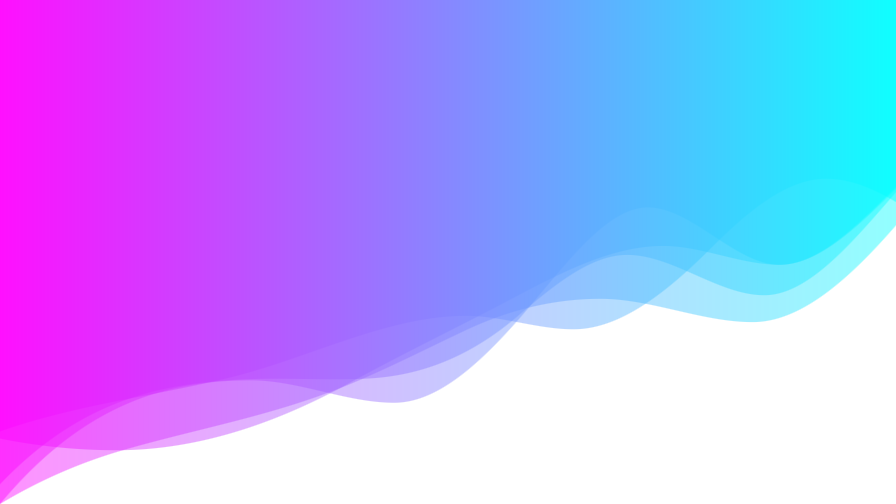
Give the GLSL for this background, as a Shadertoy shader.

```glsl
// Translucent waves hanging from the top over white, tinted magenta to cyan.
// Each wave is a smooth curve of cubic segments; five equal veils overlap,
// so the colour deepens wherever more of them cover the canvas.

const vec3 WHITE = vec3(1.0);
const vec3 MAGENTA = vec3(1.0, 0.0, 1.0);
const vec3 CYAN = vec3(0.0, 1.0, 1.0);
const vec2 CANVAS = vec2(100.0, 56.25);
const float VEIL_OPACITY = 0.43;
const int KNOTS = 7;

// Cubic Hermite segment; a knot holds position, height and slope.
float segmentHeight(float x, vec3 a, vec3 b) {
    float span = b.x - a.x;
    float t = clamp((x - a.x) / span, 0.0, 1.0);
    float s = 1.0 - t;
    float ease = t * t * (3.0 - 2.0 * t);
    return mix(a.y, b.y, ease) + span * t * s * (a.z * s - b.z * t);
}

// Height of the wave through its knots, ordered from left to right.
float waveHeight(float x, vec3 knots[KNOTS]) {
    float height = knots[0].y;
    for (int i = 0; i < KNOTS - 1; i++) {
        if (x >= knots[i].x) height = segmentHeight(x, knots[i], knots[i + 1]);
    }
    return height;
}

// Lays one veil over the colour everywhere above its wave.
vec3 addVeil(vec3 color, vec3 tint, vec2 p, vec3 knots[KNOTS]) {
    float d = p.y - waveHeight(p.x, knots);
    float cover = clamp(0.5 + d / max(fwidth(d), 1e-4), 0.0, 1.0);
    return mix(color, tint, VEIL_OPACITY * cover);
}

void mainImage(out vec4 fragColor, in vec2 fragCoord) {
    vec2 uv = fragCoord / iResolution.xy;
    vec2 p = uv * CANVAS;
    vec3 tint = mix(MAGENTA, CYAN, uv.x);
    vec3 color = WHITE;

    // Long rising veil along the lower rim
    color = addVeil(color, tint, p, vec3[KNOTS](
        vec3(0.0, 0.0, 0.6), vec3(13.7, 6.0, 0.29), vec3(37.1, 12.6, 0.38),
        vec3(52.0, 19.4, 0.47), vec3(67.0, 22.9, 0.0), vec3(84.0, 20.3, 0.0),
        vec3(100.0, 31.1, 1.15)));

    // Broad veil sagging on the left
    color = addVeil(color, tint, p, vec3[KNOTS](
        vec3(0.0, 7.3, -0.2), vec3(13.0, 6.0, 0.0), vec3(39.0, 13.5, 0.55),
        vec3(57.3, 23.0, 0.53), vec3(74.0, 28.8, 0.0), vec3(87.0, 26.7, 0.0),
        vec3(100.0, 35.4, 1.0)));

    // Steep veil with a deep trough and a high crest
    color = addVeil(color, tint, p, vec3[KNOTS](
        vec3(0.0, 0.0, 1.2), vec3(28.0, 13.8, 0.0), vec3(44.0, 11.3, 0.0),
        vec3(57.7, 20.4, 1.13), vec3(72.3, 33.1, 0.0), vec3(87.0, 26.7, 0.0),
        vec3(100.0, 35.2, 1.0)));

    // Gentle veil with a flat shoulder
    color = addVeil(color, tint, p, vec3[KNOTS](
        vec3(0.0, 2.2, 1.05), vec3(27.0, 13.9, 0.05), vec3(41.0, 14.0, 0.05),
        vec3(57.7, 20.9, 0.85), vec3(70.0, 27.8, 0.0), vec3(85.3, 23.3, 0.0),
        vec3(100.0, 34.8, 1.15)));

    // Late veil cresting on the right
    color = addVeil(color, tint, p, vec3[KNOTS](
        vec3(0.0, 8.1, 0.35), vec3(26.0, 14.2, 0.25), vec3(52.0, 21.0, 0.0),
        vec3(64.0, 19.5, 0.0), vec3(79.4, 28.6, 1.0), vec3(92.2, 36.3, 0.0),
        vec3(100.0, 33.7, -0.6)));

    fragColor = vec4(color, 1.0);
}
```
